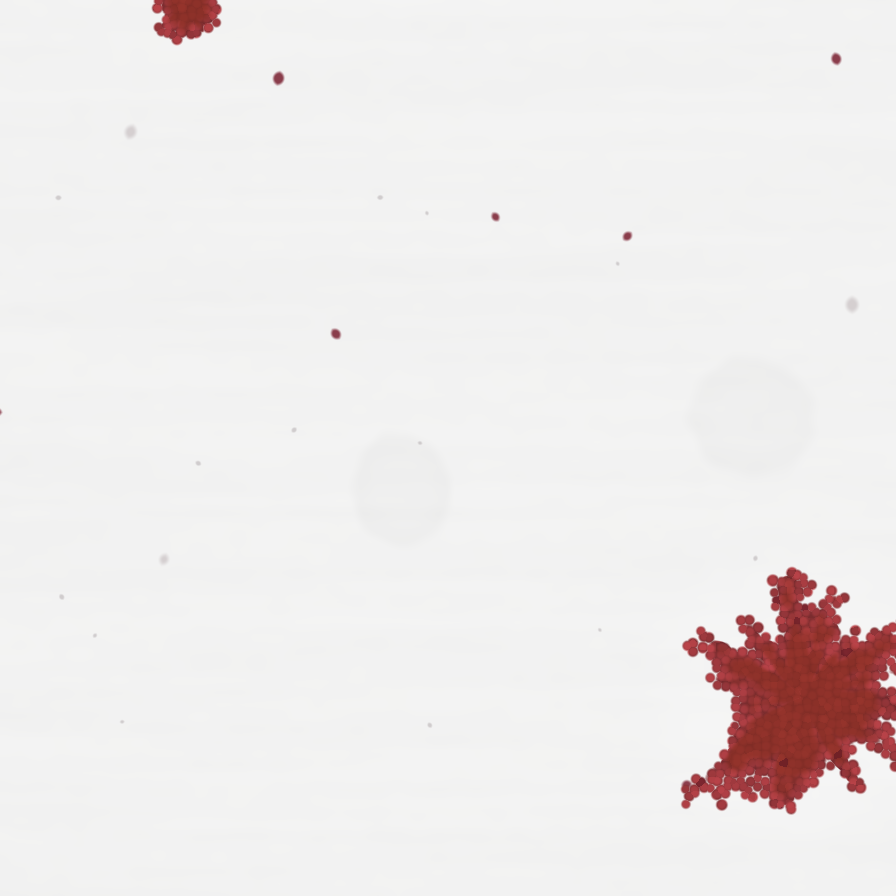
This texture is drawn by a WebGL 1 fragment shader. Its source:

```glsl
precision highp float;
// Pale, faintly streaked plate with two ragged red colonies and stray specks.
// Colonies are jittered grains kept inside a noisy radial outline; specks come
// from sparse hashed grids, and two faint discs tint the plate.

uniform vec2 u_resolution;

float hash(vec2 p) {
  return fract(sin(dot(p, vec2(127.1, 311.7))) * 43758.5453);
}

float noise(vec2 p) {
  vec2 i = floor(p), f = fract(p);
  f = f * f * (3.0 - 2.0 * f);
  return mix(mix(hash(i), hash(i + vec2(1.0, 0.0)), f.x),
             mix(hash(i + vec2(0.0, 1.0)), hash(i + 1.0), f.x), f.y);
}

// Signed margin to the colony outline, in colony radii: positive inside
float outlineMargin(vec2 p, float radius, float ragged) {
  float r = length(p);
  vec2 dir = p / max(r, 1e-5);
  float lobes = 0.55 * noise(dir * 3.0 + 17.0) + 0.45 * noise(dir * 7.5 + 41.0);
  float crumbs = noise(p * 55.0 + 9.0) - 0.5;
  return 0.9 + ragged * (1.1 * (lobes - 0.5) + 0.4 * crumbs) - r / radius;
}

// Colony of packed grains: colour in rgb, coverage in a
vec4 colony(vec2 p, float radius, float ragged, float soft) {
  if (length(p) > radius * 1.6) return vec4(0.0);
  const float grain = 0.0088;
  vec2 q = p / grain, cell = floor(q);
  float nearest = 4.0, cover = 0.0, tone = 0.5;
  for (int j = -1; j <= 1; j++) {
    for (int i = -1; i <= 1; i++) {
      vec2 id = cell + vec2(float(i), float(j));
      vec2 jitter = vec2(hash(id), hash(id + 53.0)) - 0.5;
      vec2 seat = id + 0.5 + 0.7 * jitter;
      float d = length(q - seat);
      float kept = step(0.0, outlineMargin(seat * grain, radius, ragged));
      float size = 0.55 + 0.2 * hash(id + 7.0);
      float edge = soft / grain;
      cover = max(cover, kept * (1.0 - smoothstep(size - edge, size + edge, d)));
      if (d < nearest) {
        nearest = d;
        tone = hash(id + 29.0);
      }
    }
  }
  float margin = outlineMargin(p, radius, ragged);
  cover = max(cover, smoothstep(0.08, 0.16, margin));

  // Rosy separate grains at the rim, fused brown-red mass in the core
  float core = smoothstep(0.12, 0.5, margin + 0.15 * (noise(p * 90.0) - 0.5));
  vec3 color = mix(vec3(0.65, 0.235, 0.255), vec3(0.565, 0.195, 0.165), core);
  color *= 1.0 + (tone - 0.5) * mix(0.24, 0.09, core);
  color *= 1.0 - mix(0.22, 0.07, core) * smoothstep(0.3, 0.75, nearest);
  color = mix(color, vec3(0.38, 0.10, 0.14), 0.7 * step(0.985, tone));
  return vec4(color, cover);
}

// One possible speck per grid cell; returns its coverage
float specks(vec2 uv, float grid, float chance, float radius, float soft) {
  vec2 id = floor(uv * grid) + grid * 3.0;
  vec2 seat = 0.15 + 0.7 * vec2(hash(id + 3.0), hash(id + 11.0));
  vec2 d = (fract(uv * grid) - seat) / grid;
  float turn = 6.283 * hash(id + 23.0);
  float along = dot(d, vec2(cos(turn), sin(turn)));
  float r = length(d) + 0.25 * abs(along);
  float size = radius * (0.75 + 0.5 * hash(id + 31.0));
  float shown = step(hash(id + 47.0), chance);
  return shown * (1.0 - smoothstep(size - soft, size + soft, r));
}

// Faint disc, slightly darker towards its rim
float stain(vec2 p, vec2 radii) {
  float r = length(p / radii) + 0.12 * (noise(p * 45.0 + 5.0) - 0.5);
  return (1.0 - smoothstep(0.82, 1.08, r)) * (0.75 + 0.25 * smoothstep(0.4, 0.85, r));
}

void main() {
  vec2 uv = gl_FragCoord.xy / u_resolution;
  float soft = max(0.0016, 0.75 / u_resolution.y);

  // Plate with horizontal streaks and soft mottling
  float streaks = noise(uv * vec2(4.0, 75.0)) + noise(uv * vec2(2.0, 23.0) + 31.0) - 1.0;
  float mottle = noise(uv * vec2(45.0, 70.0)) - 0.5;
  vec3 color = vec3(0.949, 0.949, 0.948) + 0.007 * streaks + 0.004 * mottle;

  // Faint stains
  color -= 0.020 * stain(uv - vec2(0.449, 0.453), vec2(0.057, 0.067));
  color -= 0.018 * stain(uv - vec2(0.84, 0.534), vec2(0.074, 0.070));

  // Grey dust, then dark red specks
  color = mix(color, vec3(0.74, 0.70, 0.71), 0.55 * specks(uv, 4.0, 0.22, 0.007, 0.004));
  color = mix(color, vec3(0.68, 0.65, 0.66), 0.5 * specks(uv + 0.37, 11.0, 0.09, 0.0025, soft));
  color = mix(color, vec3(0.52, 0.20, 0.26), 0.95 * specks(uv + 0.13, 5.0, 0.26, 0.0062, 0.0025));

  // Colonies, each in a slightly brighter clearing
  vec2 large = uv - vec2(0.895, 0.222);
  vec2 small = uv - vec2(0.208, 0.994);
  color += 0.008 * (1.0 - smoothstep(0.12, 0.20, length(large)));
  vec4 mass = colony(large, 0.128, 1.0, soft);
  color = mix(color, mass.rgb, mass.a);
  mass = colony(small, 0.041, 0.35, soft);
  color = mix(color, mass.rgb, mass.a);

  gl_FragColor = vec4(color, 1.0);
}
```
